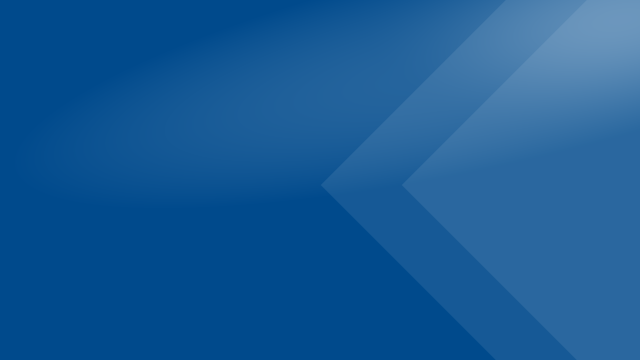
Reproduce this background procedurally as a Shadertoy shader.

```glsl
// Deep blue backdrop with a tilted soft glow and two translucent chevrons pointing left.

// Coverage of a right-opening wedge with 45 degree sides
float wedge(vec2 p, vec2 tip) {
    float dist = (abs(p.y - tip.y) - (p.x - tip.x)) * 0.7071;
    float aa = 0.7 / iResolution.y;
    return 1.0 - smoothstep(-aa, aa, dist);
}

// Long tilted ellipse, brightest toward the upper right corner
float glow(vec2 p) {
    float angle = 0.222;
    vec2 q = p - vec2(1.366, 0.833);
    vec2 axis = vec2(cos(angle), sin(angle));
    q = vec2(dot(q, axis), dot(q, vec2(-axis.y, axis.x))) / vec2(1.366, 0.292);
    float body = max(1.0 - dot(q, q), 0.0);

    float cornerDist = length((p - vec2(1.778, 1.0)) * vec2(1.0, 1.8));
    float corner = 1.0 - smoothstep(0.0, 0.8, cornerDist);
    return body * (0.15 + 0.2 * corner);
}

void mainImage(out vec4 fragColor, in vec2 fragCoord) {
    // Canvas height is one unit
    vec2 p = fragCoord / iResolution.y;
    vec3 white = vec3(1.0);
    vec3 color = vec3(0.0, 0.29, 0.55);

    color = mix(color, white, glow(p));

    // Overlapping veils, each a little lighter
    color = mix(color, white, 0.085 * wedge(p, vec2(0.891, 0.486)));
    color = mix(color, white, 0.085 * wedge(p, vec2(1.116, 0.486)));

    fragColor = vec4(color, 1.0);
}
```
